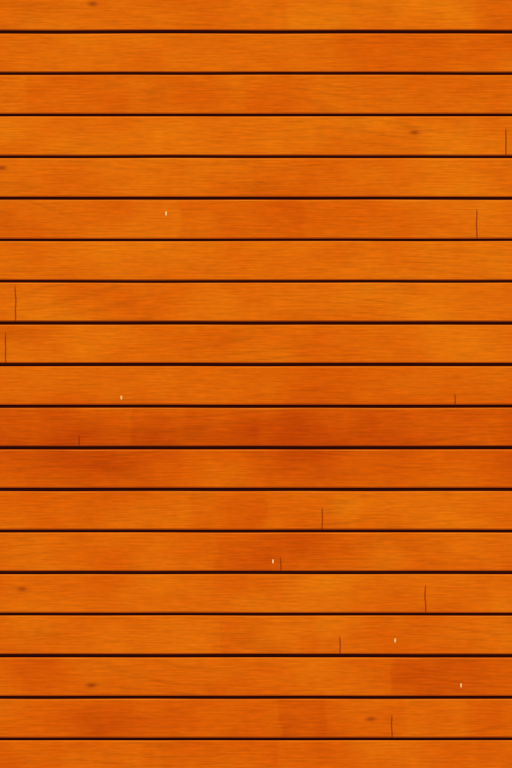
Give the GLSL for this texture, as a Shadertoy shader.

```glsl
// Horizontal stained timber boards with dark grooves, fine grain, blotches and small flaws.

// Layout, in units of canvas height
const float PITCH = 0.05415;         // groove to groove, 18 grooves down the canvas
const float FIRST_GROOVE = 0.0380;   // height of the lowest groove
const float GROOVE_HALF = 0.00155;
const float LIP_WIDTH = 0.0016;      // lit upper edge of each board
const float WOBBLE = 0.0005;
const float CRACK_HALF = 0.0006;
const float CRACK_CHANCE = 0.45;
const float SPECK_CHANCE = 0.22;
const float KNOT_CHANCE = 0.25;

// Finish
const float GRAIN_STRENGTH = 0.075;
const float BLOTCH_STRENGTH = 0.75;
const float BAND_HEIGHT = 0.42;      // centre of the darker, redder band
const vec3 RED_STAIN = vec3(0.74, 0.25, 0.015);
const vec3 ORANGE = vec3(0.85, 0.36, 0.02);
const vec3 AMBER = vec3(0.91, 0.49, 0.05);
const vec3 GROOVE = vec3(0.17, 0.035, 0.015);
const vec3 SHADE = vec3(0.50, 0.17, 0.04);
const vec3 LIP = vec3(0.93, 0.53, 0.12);
const vec3 SPECK = vec3(0.93, 0.80, 0.62);

float hash(vec2 p) {
    vec3 q = fract(vec3(p.xyx) * 0.1031);
    q += dot(q, q.yzx + 33.33);
    return fract((q.x + q.y) * q.z);
}

vec2 gradient(vec2 cell) {
    float angle = 6.2832 * hash(cell);
    return vec2(cos(angle), sin(angle));
}

// Gradient noise, roughly -0.7 to 0.7
float noise(vec2 p) {
    vec2 i = floor(p), f = p - i;
    vec2 u = f * f * f * (f * (f * 6.0 - 15.0) + 10.0);
    vec2 e = vec2(0.0, 1.0);
    float low = mix(dot(gradient(i), f), dot(gradient(i + e.yx), f - e.yx), u.x);
    float high = mix(dot(gradient(i + e.xy), f - e.xy), dot(gradient(i + 1.0), f - 1.0), u.x);
    return mix(low, high, u.y);
}

float fbm(vec2 p) {
    float sum = 0.0, amp = 0.6;
    for (int i = 0; i < 4; i++) {
        sum += amp * noise(p);
        p = p * 2.03 + 17.7;
        amp *= 0.5;
    }
    return sum;
}

// Stain depth: negative is red, 0 is orange, 1 is amber
float stain(vec2 p, float board) {
    float tone = 0.27 + 0.24 * (p.y - 0.5) + 0.22 * (hash(vec2(board, 3.0)) - 0.5);
    tone += BLOTCH_STRENGTH * fbm(vec2(p.x * 6.0, p.y * 9.0) + 40.0);
    tone += 0.5 * fbm(vec2(p.x * 9.0, p.y * 16.0 + board * 7.3));
    float band = (p.y - BAND_HEIGHT) / 0.055;
    tone -= 0.48 * exp(-band * band);
    // Overlapping brush coats with abrupt ends
    for (int i = 0; i < 2; i++) {
        vec2 seed = vec2(board, 11.0 + float(i));
        float start = hash(seed) * 0.75;
        float stop = start + 0.08 + 0.2 * hash(seed + 5.0);
        float x = p.x + 0.008 * noise(p * 45.0);
        float coat = smoothstep(start, start + 0.006, x) * (1.0 - smoothstep(stop, stop + 0.012, x));
        tone += coat * 0.4 * (hash(seed + 9.0) - 0.5);
    }
    return tone;
}

// Fine fibres plus long, curved growth lines
float grain(vec2 p, float board) {
    vec2 q = p + vec2(board * 3.7, board * 1.3);
    float fibre = noise(q * vec2(28.0, 420.0)) + 0.6 * noise(q * vec2(90.0, 300.0));
    float rings = sin(p.y * 330.0 + 17.0 * noise(q * vec2(4.0, 22.0)) + board);
    float figure = smoothstep(-0.15, 0.35, noise(q * vec2(5.0, 9.0)));
    return fibre - figure * 0.55 * smoothstep(0.3, 1.0, rings);
}

void mainImage(out vec4 fragColor, in vec2 fragCoord) {
    vec2 p = fragCoord / iResolution.y;
    float px = 1.0 / iResolution.y;
    float width = iResolution.x / iResolution.y;
    float row = (p.y - FIRST_GROOVE) / PITCH;
    float board = floor(row) + 2.0;
    float along = fract(row);

    // Stained wood
    float tone = stain(p, board);
    vec3 color = mix(ORANGE, AMBER, clamp(tone, 0.0, 1.1));
    color = mix(color, RED_STAIN, clamp(-tone * 1.5, 0.0, 1.0));
    color *= 1.0 + GRAIN_STRENGTH * grain(p, board);

    // Flaws: at most one crack, knot and paint speck on each board
    vec2 site = vec2(hash(vec2(board, 21.0)) * width, 0.2 + 0.6 * hash(vec2(board, 22.0)));
    float bend = 0.0012 * noise(vec2(board, p.y * 60.0));
    float crack = 1.0 - smoothstep(CRACK_HALF - 0.5 * px, CRACK_HALF + px, abs(p.x - site.x + bend));
    crack *= 1.0 - smoothstep(site.y, site.y + 0.15, along);
    color = mix(color, SHADE, 0.6 * crack * step(hash(vec2(board, 23.0)), CRACK_CHANCE));
    vec2 fromKnot = p - vec2(fract(site.x * 7.3) * width, p.y + (site.y - along) * PITCH);
    float knot = exp(-dot(fromKnot * vec2(160.0, 320.0), fromKnot * vec2(160.0, 320.0)));
    color = mix(color, SHADE, 0.55 * knot * step(hash(vec2(board, 24.0)), KNOT_CHANCE));
    vec2 fromSpeck = vec2(p.x - fract(site.x * 3.1 + 0.4) * width, (along - site.y) * PITCH);
    float speck = 1.0 - smoothstep(0.0008, 0.0008 + px, length(fromSpeck * vec2(1.0, 0.5)));
    color = mix(color, SPECK, 0.8 * speck * step(hash(vec2(board, 25.0)), SPECK_CHANCE));

    // Grooves: signed height above the nearest one, with slight wander and varied width
    float joint = floor(row + 0.5);
    float d = (row - joint) * PITCH + WOBBLE * noise(vec2(p.x * 7.0, joint * 5.7));
    float halfWidth = GROOVE_HALF * (0.8 + 0.4 * hash(vec2(joint + 3.0, 31.0)));
    float lip = 1.0 - smoothstep(0.0, LIP_WIDTH, abs(d + halfWidth + LIP_WIDTH));
    color = mix(color, LIP, lip * (0.45 + 0.5 * noise(vec2(p.x * 14.0, joint * 3.3))));
    float shade = 1.0 - smoothstep(halfWidth, halfWidth + 0.0022, abs(d - 0.0005));
    color = mix(color, SHADE, 0.75 * shade);
    float gap = 1.0 - smoothstep(halfWidth - 0.5 * px, halfWidth + 0.5 * px, abs(d));
    color = mix(color, GROOVE, gap);

    fragColor = vec4(clamp(color, 0.0, 1.0), 1.0);
}
```
